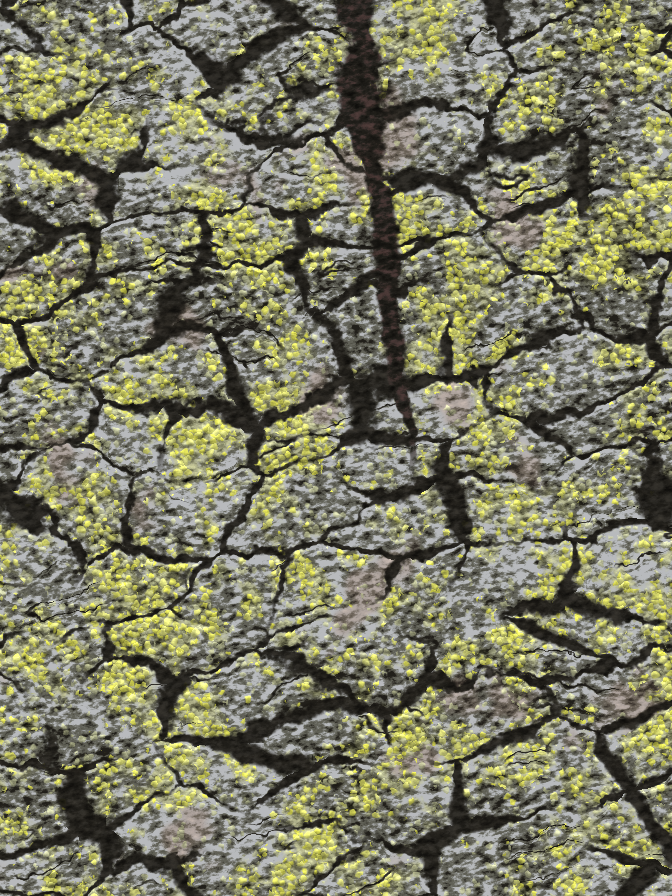
Give the GLSL for this texture, as a WebGL 2 fragment shader.

```glsl
#version 300 es
precision highp float;
// Weathered tree bark: tilted, staggered plates split by ragged cracks and one deep cleft.
// Warped cellular distances make the plates, gradient noise the fibrous relief,
// and scattered cellular grains the crust of yellow and pale lichen.
uniform vec2 u_resolution;
out vec4 fragColor;

const vec2 PLATE_COUNT = vec2(5.6, 10.5);   // plates per canvas width
const float PLATE_TILT = 0.17;              // radians, rising to the right
const float CRACK_WIDTH = 0.13;
const float CLEFT_WIDTH = 0.027;
const float RELIEF = 0.75;
const float ROUGHNESS = 1.15;
const float GRAIN_COUNT = 125.0;            // lichen grains per canvas width
const vec2 LIGHT_STEP = vec2(0.0015, 0.0055);
const vec3 SHADOW = vec3(0.13, 0.12, 0.10);
const vec3 CLEFT_BROWN = vec3(0.21, 0.15, 0.14);
const vec3 BARK_MID = vec3(0.38, 0.38, 0.34);
const vec3 BARK_LIGHT = vec3(0.72, 0.73, 0.74);
const vec3 BARE_WOOD = vec3(0.54, 0.46, 0.41);
const vec3 OLIVE = vec3(0.51, 0.51, 0.33);
const vec3 PALE_LICHEN = vec3(0.78, 0.79, 0.61);
const vec3 YELLOW_LICHEN = vec3(0.84, 0.84, 0.30);

vec2 hash2(vec2 p) {
    vec3 q = fract(p.xyx * vec3(0.1031, 0.1030, 0.0973));
    q += dot(q, q.yzx + 33.33);
    return fract((q.xx + q.yz) * q.zy);
}

float gradientNoise(vec2 p) {
    vec2 i = floor(p), f = p - i;
    vec2 u = f * f * f * (f * (f * 6.0 - 15.0) + 10.0);
    vec2 x = vec2(1.0, 0.0);
    float a = dot(hash2(i) * 2.0 - 1.0, f);
    float b = dot(hash2(i + x) * 2.0 - 1.0, f - x);
    float c = dot(hash2(i + x.yx) * 2.0 - 1.0, f - x.yx);
    float d = dot(hash2(i + 1.0) * 2.0 - 1.0, f - 1.0);
    return 1.4 * mix(mix(a, b, u.x), mix(c, d, u.x), u.y);
}

float fbm(vec2 p) {
    float sum = 0.0, amplitude = 0.6;
    for (int i = 0; i < 4; i++) {
        sum += amplitude * gradientNoise(p);
        p = mat2(1.6, 1.2, -1.2, 1.6) * p + 7.3;
        amplitude *= 0.55;
    }
    return sum;
}

vec2 tilt(vec2 p) {
    float c = cos(PLATE_TILT), s = sin(PLATE_TILT);
    return vec2(c * p.x + s * p.y, c * p.y - s * p.x);
}

// Distance to the border between the two nearest staggered cells
float plateEdge(vec2 q) {
    vec2 cell = floor(q), near = vec2(9.0), next = vec2(9.0);
    for (int y = -1; y <= 1; y++)
    for (int x = -2; x <= 2; x++) {
        vec2 id = cell + vec2(x, y);
        vec2 r = id + vec2(0.5 * mod(id.y, 2.0), 0.0) + 0.1 + 0.8 * hash2(id) - q;
        if (dot(r, r) < dot(near, near)) { next = near; near = r; }
        else if (dot(r, r) < dot(next, next)) next = r;
    }
    return dot(0.5 * (near + next), normalize(next - near));
}

// x: height, y: crack depth, z: cleft depth
vec3 surface(vec2 p) {
    vec2 warp = vec2(gradientNoise(p * 5.0), gradientNoise(p * 5.0 + 17.0)) * 0.06;
    warp += vec2(fbm(p * 21.0), fbm(p * 21.0 + 31.0)) * 0.022;
    vec2 q = tilt(p + warp) * PLATE_COUNT + 20.0;
    float ragged = fbm(p * 48.0 + 11.0);
    float edge = plateEdge(q) + 0.05 * ragged;
    float gape = gradientNoise(p * 6.0 + 3.0);
    float width = 0.02 + CRACK_WIDTH * smoothstep(-0.1, 0.45, gape);
    float crack = 1.0 - smoothstep(0.2 * width, width + 0.04, edge);
    crack *= smoothstep(-0.5, 0.0, gape);
    float hair = 1.0 - smoothstep(0.0, 0.05, abs(gradientNoise(q * vec2(0.8, 2.1) + 9.0) + 0.04 * ragged));
    crack = max(crack, 0.8 * hair * smoothstep(0.05, 0.35, gradientNoise(p * 8.0 + 40.0)));
    float centre = 0.52 + 0.13 * (1.333 - p.y) + 0.7 * warp.x;
    float open = CLEFT_WIDTH * smoothstep(0.5, 1.1, p.y) * (1.0 + gradientNoise(p * 9.0)) + 0.004;
    float cleft = 1.0 - smoothstep(0.4, 1.2, abs(p.x - centre) / open + 0.4 * ragged);
    cleft *= smoothstep(0.55, 0.75, p.y);
    crack = max(crack, cleft);
    float height = 0.6 * (1.0 - crack) + 0.45 * smoothstep(0.0, 0.4, edge) + 0.75 * fbm(q * vec2(3.5, 5.0));
    return vec3(height, crack, cleft);
}

// x: coverage, y: tint, z: shade of scattered grains
vec3 grains(vec2 p, float count, float density) {
    vec2 g = p * count, cell = floor(g);
    float soft = 0.15 + count / u_resolution.x;
    vec3 result = vec3(0.0);
    for (int y = -1; y <= 1; y++)
    for (int x = -1; x <= 1; x++) {
        vec2 id = cell + vec2(x, y), pick = hash2(id + 91.0);
        vec2 d = g - id - hash2(id);
        float cover = 1.0 - smoothstep(0.0, soft, length(d) - 0.22 - 0.36 * pick.y);
        cover *= step(pick.x, density);
        if (cover > result.x) result = vec3(cover, pick.y, 0.95 + 0.4 * d.y);
    }
    return result;
}

void main() {
    vec2 p = gl_FragCoord.xy / u_resolution.x;
    vec3 s = surface(p);
    float lit = RELIEF * (s.x - surface(p + LIGHT_STEP).x);
    float rough = fbm(tilt(p) * vec2(55.0, 95.0));
    float broad = fbm(p * 5.0 + 60.0);

    // Bark tones from shadow to weathered grey
    float tone = 0.56 + ROUGHNESS * rough + 0.9 * lit + 0.5 * broad;
    vec3 color = mix(SHADOW, BARK_MID, smoothstep(0.0, 0.42, tone));
    color = mix(color, BARK_LIGHT, smoothstep(0.42, 0.85, tone));
    float bare = smoothstep(0.2, 0.4, fbm(p * 6.0 + 120.0));
    color = mix(color, BARE_WOOD * (0.55 + 0.7 * tone), 0.5 * bare);

    // Lichen: olive film, pale crumbs, yellow grains
    float patches = fbm(p * 6.5 + 5.0) + 0.9 * fbm(p * 24.0 + 80.0) - 0.35 * bare;
    float growth = smoothstep(-0.35, 0.5, patches) * (1.0 - 0.9 * s.y);
    color = mix(color, OLIVE * (0.35 + 1.1 * tone), 0.65 * smoothstep(0.2, 0.75, growth));
    vec2 lumpy = p + 0.004 * vec2(gradientNoise(p * 130.0), gradientNoise(p * 130.0 + 9.0));
    vec3 crumb = grains(lumpy + 3.0, GRAIN_COUNT * 1.2, 0.05 + 0.32 * growth);
    float light = clamp(0.9 + 0.7 * lit + 0.5 * rough, 0.35, 1.2);
    color = mix(color, PALE_LICHEN * crumb.z * light, 0.8 * crumb.x * (1.0 - s.y));
    vec3 grain = grains(lumpy, GRAIN_COUNT, 0.7 * growth * growth);
    vec3 yellow = mix(YELLOW_LICHEN, PALE_LICHEN, 0.6 * grain.y * grain.y);
    color = mix(color, yellow * grain.z * (light + 0.1), 0.92 * grain.x);

    // Cracks sink into shadow, the cleft shows brown walls
    vec3 depth = mix(SHADOW, CLEFT_BROWN, s.z * smoothstep(-0.1, 0.3, rough));
    color = mix(color, depth * (0.9 + 0.9 * rough), 0.93 * smoothstep(0.1, 0.85, s.y));
    fragColor = vec4(clamp(color, 0.0, 1.0), 1.0);
}
```
